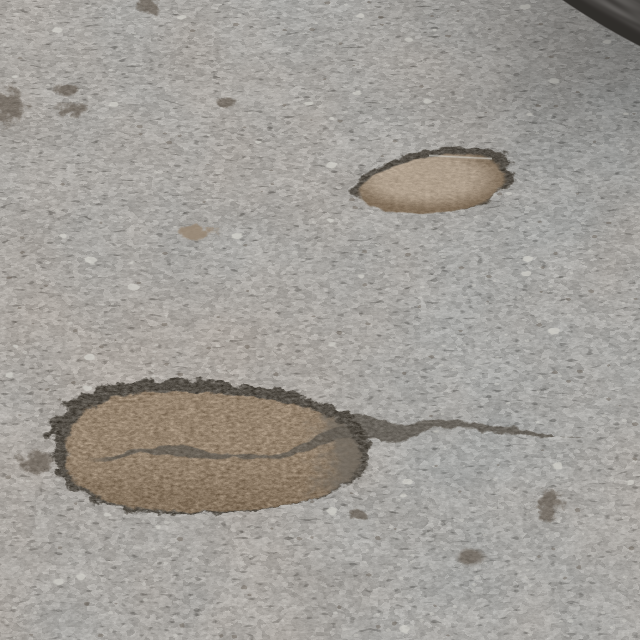
A three.js fragment shader for this texture:

```glsl
// Worn grey asphalt with two potholes, a tapering crack, stains and a dark tyre at the upper right.
// Gradient noise and jittered chips build the grain; ragged superellipses form the holes.
varying vec2 vUv;

const vec3 ROAD_WARM = vec3(0.672, 0.65, 0.625);
const vec3 ROAD_COOL = vec3(0.648, 0.65, 0.642);
const vec3 RIM = vec3(0.315, 0.295, 0.265);
const vec3 EARTH = vec3(0.585, 0.515, 0.435);
const vec3 SAND = vec3(0.69, 0.63, 0.56);
const vec3 STAIN = vec3(0.4, 0.365, 0.325);
const vec3 PEBBLE = vec3(0.82, 0.815, 0.79);
const vec2 GRAIN = vec2(105.0, 150.0); // chips across and up
const float CONTRAST = 0.17;
const float SOFT = 0.0018;             // edge smoothing
const float SHADOW = 0.27;

vec2 hash2(vec2 p) {
  vec3 h = fract(p.xyx * vec3(0.1031, 0.103, 0.0973));
  h += dot(h, h.yzx + 33.33);
  return fract((h.xx + h.yz) * h.zy);
}

float corner(vec2 cell, vec2 offset) { return dot(hash2(cell) * 2.0 - 1.0, offset); }

float noise(vec2 p) {
  vec2 i = floor(p), f = fract(p), e = vec2(1.0, 0.0);
  vec2 u = f * f * (3.0 - 2.0 * f);
  return mix(mix(corner(i, f), corner(i + e, f - e), u.x),
             mix(corner(i + e.yx, f - e.yx), corner(i + 1.0, f - 1.0), u.x), u.y);
}

float fbm(vec2 p) {
  float sum = 0.0, amp = 1.0;
  for (int k = 0; k < 4; k++) {
    sum += amp * noise(p);
    p = p * 2.03 + 17.3;
    amp *= 0.55;
  }
  return sum;
}

// Random shade of the nearest stone chip
float chipShade(vec2 p) {
  float nearest = 9.0, shade = 0.0;
  for (int k = 0; k < 9; k++) {
    float n = float(k);
    vec2 c = floor(p) + vec2(mod(n, 3.0), floor(n / 3.0)) - 1.0;
    float d = length(c + hash2(c) - p);
    if (d < nearest) { nearest = d; shade = hash2(c + 71.0).x; }
  }
  return shade;
}

// Sparse rounded stones, at most one per cell
float pebbles(vec2 p, float share) {
  vec2 c = floor(p), s = hash2(c + 43.0);
  float d = length(fract(p) - 0.3 - 0.4 * hash2(c + 5.0)) + 0.12 * noise(p * 5.0);
  float size = mix(0.1, 0.25, s.y);
  return step(s.x, share) * (1.0 - smoothstep(size - 0.06, size + 0.04, d));
}

// Approximate distance to a tilted superellipse; shape = tilt, power, taper to the right
float oval(vec2 p, vec2 centre, vec2 radius, vec3 shape) {
  float c = cos(shape.x), s = sin(shape.x);
  vec2 q = mat2(c, -s, s, c) * (p - centre) / radius;
  q.y /= 1.0 - shape.z * clamp(q.x, -1.0, 1.0);
  q = pow(abs(q) + 0.0001, vec2(shape.y));
  return (pow(q.x + q.y, 1.0 / shape.y) - 1.0) * radius.y;
}

float inside(float d) { return 1.0 - smoothstep(-SOFT, SOFT, d); }

// Soft ragged blot; spot = centre, radii
float blot(vec4 spot, float rough) {
  return 1.0 - smoothstep(0.55, 1.15, length((vUv - spot.xy) / spot.zw) + rough);
}

void main() {
  vec2 p = vUv;
  float x = p.x;
  vec2 ground = vec2(x, p.y * (1.0 + 0.25 * p.y)); // finer grain further away
  float rough = fbm(p * vec2(42.0, 55.0));
  float grit = fbm(ground * vec2(125.0, 210.0));

  // Road surface
  float warmth = 0.5 + 0.8 * fbm(p * 3.5) + 0.55 * (0.45 - x);
  vec3 col = mix(ROAD_COOL, ROAD_WARM, clamp(warmth, 0.0, 1.0));
  col += CONTRAST * (0.55 * chipShade(ground * GRAIN) - 0.27 + 0.5 * grit);
  col += 0.035 * fbm(p * vec2(9.0, 16.0));
  col -= 0.14 * smoothstep(0.2, 0.48, noise(ground * vec2(70.0, 160.0) + 31.0));
  col = mix(col, PEBBLE, 0.75 * pebbles(ground * vec2(26.0, 36.0), 0.035));
  col = mix(col, PEBBLE, 0.4 * pebbles(ground * vec2(60.0, 85.0), 0.09));
  col = mix(col, STAIN, 0.45 * pebbles(ground * vec2(48.0, 64.0) + 9.0, 0.04));

  // Stains
  float dirt = blot(vec4(0.01, 0.835, 0.032, 0.03), rough);
  dirt = max(dirt, blot(vec4(0.11, 0.829, 0.024, 0.012), rough));
  dirt = max(dirt, blot(vec4(0.104, 0.859, 0.02, 0.008), rough));
  dirt = max(dirt, blot(vec4(0.232, 0.99, 0.018, 0.018), rough));
  dirt = max(dirt, blot(vec4(0.353, 0.839, 0.013, 0.009), rough));
  dirt = max(dirt, blot(vec4(0.736, 0.129, 0.024, 0.014), 0.3 * rough));
  dirt = max(dirt, blot(vec4(0.86, 0.209, 0.018, 0.026), rough));
  dirt = max(dirt, blot(vec4(0.56, 0.197, 0.014, 0.009), rough));
  dirt = max(dirt, blot(vec4(0.06, 0.279, 0.038, 0.015), rough));
  col = mix(col, STAIN + 0.08 * grit, 0.72 * dirt);
  col = mix(col, EARTH, 0.8 * blot(vec4(0.302, 0.636, 0.03, 0.012), rough));

  // Tail crack
  float tailY = 0.333 - 0.01 * smoothstep(0.57, 0.625, x)
    + 0.015 * smoothstep(0.63, 0.68, x) - 0.0215 * smoothstep(0.69, 0.9, x);
  float width = mix(0.019, 0.006, smoothstep(0.56, 0.7, x)) * (1.0 - smoothstep(0.74, 0.94, x));
  float tail = inside(abs(p.y - tailY) - width + 0.007 * rough) * step(0.54, x) * step(x, 0.915);
  col = mix(col, RIM + 0.07 + 0.12 * grit, 0.9 * tail);

  // Large hole: broken rim, earth floor and seam
  float rim = oval(p, vec2(0.328, 0.301), vec2(0.25, 0.103), vec3(-0.02, 2.4, 0.14)) + 0.011 * rough;
  float bed = oval(p, vec2(0.333, 0.293), vec2(0.228, 0.092), vec3(-0.02, 2.5, 0.12)) + 0.006 * rough;
  col = mix(col, RIM + 0.2 * grit, 0.95 * inside(rim));
  vec3 earth = EARTH + 0.17 * grit + 0.05 * rough - 0.07 * smoothstep(0.3, 0.2, p.y);
  earth = mix(earth, RIM + 0.1, 0.75 * smoothstep(0.47, 0.55, x + 0.05 * rough));
  float seamY = 0.281 + 0.016 * smoothstep(0.14, 0.24, x) - 0.01 * smoothstep(0.28, 0.33, x)
    + 0.036 * smoothstep(0.42, 0.54, x) + 0.006 * noise(vec2(x * 38.0, 2.5));
  width = 0.003 + 0.006 * exp(-pow((x - 0.285) / 0.04, 2.0)) + 0.007 * smoothstep(0.43, 0.52, x);
  float seam = inside(abs(p.y - seamY) - width + 0.004 * rough) * smoothstep(0.13, 0.18, x);
  earth = mix(earth, RIM + 0.06 + 0.1 * grit, 0.8 * seam);
  col = mix(col, earth, inside(bed));

  // Small hole: sandy floor, dark upper edge and a straw
  rim = oval(p, vec2(0.677, 0.718), vec2(0.126, 0.049), vec3(0.13, 2.0, -0.18)) + 0.008 * rough;
  bed = oval(p, vec2(0.674, 0.711), vec2(0.114, 0.044), vec3(0.13, 2.1, -0.14)) + 0.003 * rough;
  col = mix(col, RIM + 0.17 * grit, 0.95 * inside(rim));
  float lit = blot(vec4(0.665, 0.722, 0.12, 0.046), 0.0);
  col = mix(col, mix(EARTH - 0.08, SAND, lit) + 0.09 * grit + 0.03 * rough, inside(bed));
  float straw = inside(abs(p.y - 0.757 + 0.05 * (x - 0.67)) - 0.0012);
  col = mix(col, PEBBLE, 0.75 * straw * step(0.67, x) * step(x, 0.768));

  // Tyre and its shadow
  float along = x - 0.879;
  float tyre = 1.0 - 0.68 * along + 0.7 * along * along - p.y;
  vec2 away = (p - vec2(0.98, 0.95)) * vec2(0.75, 1.0);
  col *= 1.0 - SHADOW * exp(-dot(away, away) / 0.034);
  float sheen = smoothstep(0.015, 0.035, -tyre) * (0.7 + noise(vec2(tyre * 110.0, x * 12.0)));
  col = mix(col, vec3(0.19, 0.18, 0.17) + 0.17 * sheen, inside(tyre));

  gl_FragColor = vec4(clamp(col, 0.0, 1.0), 1.0);
}
```
